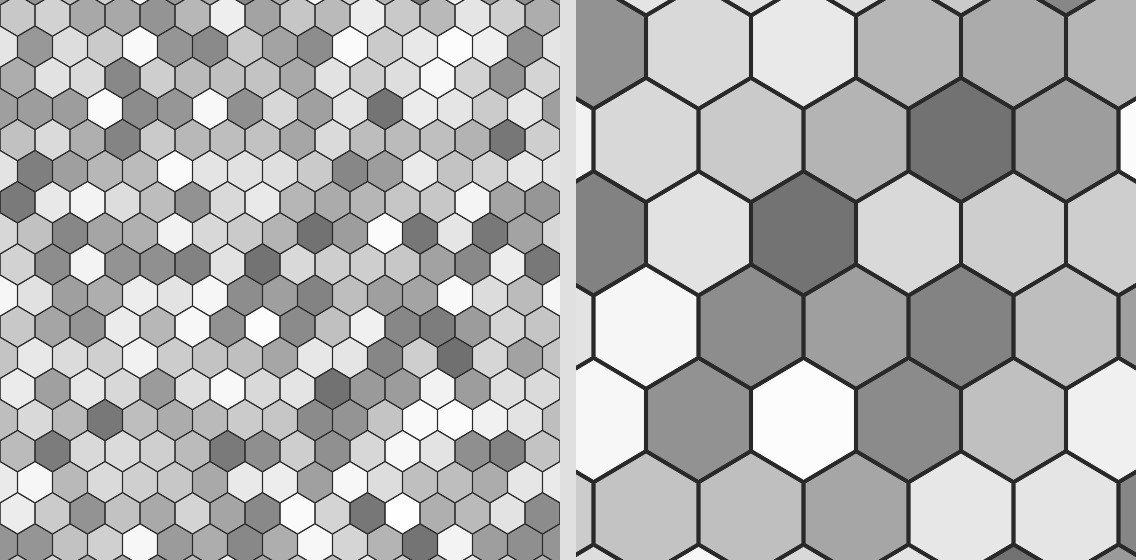
Left, the full canvas; right, a detail of the centre.
This pattern is drawn by a Shadertoy shader. Its source:

```glsl
// Honeycomb of pointy-top hexagons, each filled with a random flat grey and
// parted by thin dark joints. Two interleaved rectangular lattices supply the
// candidate cells; the one containing the point gives both id and edge distance.

#define COLUMNS 16.0
#define ROWS 18.0          // even, so the pattern wraps vertically
#define JOINT_WIDTH 0.0025 // fraction of the canvas height
#define JOINT_GREY 0.16
#define DARKEST 0.43
#define LIGHTEST 1.0
#define TONE_BIAS 0.8      // below 1 favours light cells
#define SEED 17.0

const vec2 PITCH = 1.0 / vec2(COLUMNS, ROWS);

// Sineless hash of a cell id to 0..1
float hash12(vec2 p) {
    vec3 q = fract(p.xyx * 0.1031);
    q += dot(q, q.yzx + 33.33);
    return fract((q.x + q.y) * q.z);
}

// Distance from p to the border of a hexagon at the origin, positive inside
float hexInside(vec2 p) {
    p = abs(p);
    vec2 slantNormal = normalize(vec2(PITCH.y / 3.0, PITCH.x / 2.0));
    float slant = dot(slantNormal, vec2(0.0, PITCH.y * 2.0 / 3.0) - p);
    return min(PITCH.x * 0.5 - p.x, slant);
}

// Nearest cell of one lattice: xy = id, z = inside distance
vec3 latticeCell(vec2 p, float parity) {
    vec2 shift = vec2(0.5 * parity, parity + 0.5);
    vec2 stepSize = vec2(1.0, 2.0);
    vec2 cell = floor((p / PITCH - shift) / stepSize + 0.5) * stepSize;
    vec2 centre = (cell + shift) * PITCH;
    return vec3(cell + vec2(0.0, parity), hexInside(p - centre));
}

void mainImage(out vec4 fragColor, in vec2 fragCoord) {
    vec2 p = fragCoord / iResolution.y;
    float pixel = 1.0 / iResolution.y;

    // Pick the hexagon that holds this point
    vec3 evenRow = latticeCell(p, 0.0);
    vec3 oddRow = latticeCell(p, 1.0);
    vec3 cell = evenRow.z > oddRow.z ? evenRow : oddRow;

    // Flat grey per cell, wrapping at the canvas borders
    vec2 id = mod(cell.xy, vec2(COLUMNS, ROWS));
    float tone = pow(hash12(id + SEED), TONE_BIAS);
    float grey = mix(DARKEST, LIGHTEST, tone);

    // Dark joint with a one-pixel soft edge
    float halfWidth = 0.5 * JOINT_WIDTH;
    float fill = smoothstep(halfWidth - 0.5 * pixel, halfWidth + 0.5 * pixel, cell.z);
    fragColor = vec4(vec3(mix(JOINT_GREY, grey, fill)), 1.0);
}
```
